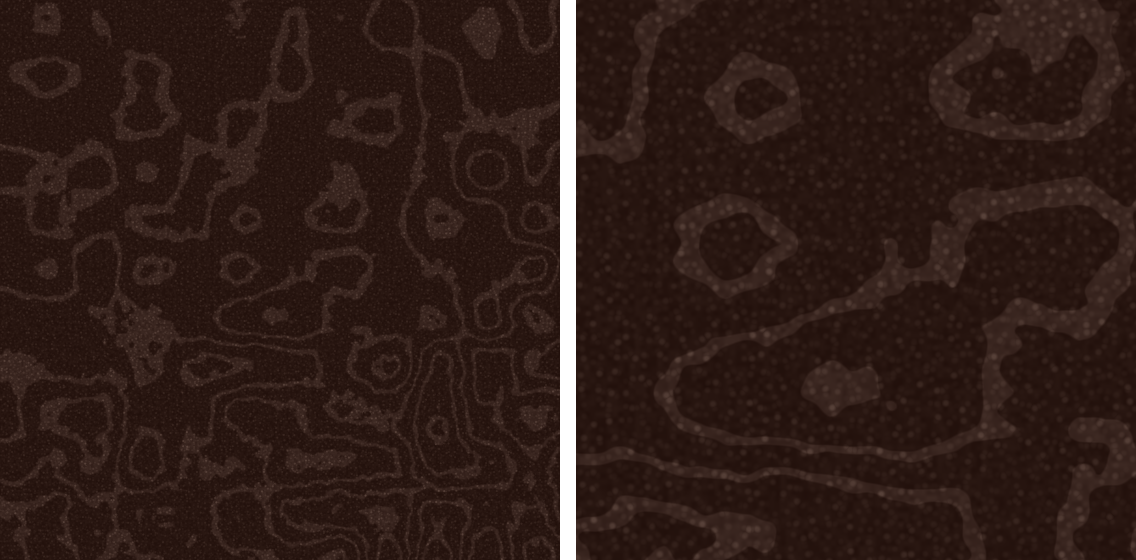
Left, the full canvas; right, a detail of the centre.
This pattern is drawn by a WebGL 2 fragment shader. Its source:

```glsl
#version 300 es
precision highp float;
// Dark brown leather-like ground with wandering contour bands and fine pale speckles.

uniform vec2 u_resolution;
out vec4 fragColor;

const vec3 GROUND = vec3(0.148, 0.078, 0.058);
const vec3 BAND = vec3(0.217, 0.140, 0.117);
const vec3 SPECKLE = vec3(0.120, 0.112, 0.104);
const vec3 GRAIN = vec3(0.050, 0.046, 0.042);

float hash(vec2 p) {
    return fract(sin(dot(p, vec2(127.1, 311.7))) * 43758.5453);
}

// Smooth value noise on a unit lattice.
float valueNoise(vec2 p) {
    vec2 cell = floor(p);
    vec2 f = fract(p);
    vec2 s = f * f * (3.0 - 2.0 * f);
    float low = mix(hash(cell), hash(cell + vec2(1.0, 0.0)), s.x);
    float high = mix(hash(cell + vec2(0.0, 1.0)), hash(cell + vec2(1.0)), s.x);
    return mix(low, high, s.y);
}

// Broad relief with a little roughness, centred on zero.
float relief(vec2 p, float scale, float roughness) {
    float broad = valueNoise(p * scale + 17.0) - 0.5;
    float medium = valueNoise(p * scale * 2.3 + 41.0) - 0.5;
    float fine = valueNoise(p * scale * 7.0 + 73.0) - 0.5;
    return broad + roughness * (medium + 0.6 * fine);
}

// Repeating contour lines; width is the share of one period.
float contour(float phase, float width, float softness) {
    float d = abs(fract(phase) - 0.5);
    return 1.0 - smoothstep(0.5 * width - softness, 0.5 * width + softness, d);
}

// Soft dots of random strength, scattered freely around a lattice.
float speckles(vec2 p, float count, float radius) {
    vec2 q = p * count;
    vec2 home = floor(q);
    float brightest = 0.0;
    for (int y = -1; y <= 1; y++) {
        for (int x = -1; x <= 1; x++) {
            vec2 cell = home + vec2(x, y);
            vec2 jitter = vec2(hash(cell + 3.1), hash(cell + 8.7));
            float d = length(q - cell - mix(vec2(0.1), vec2(0.9), jitter)) / count;
            float strength = mix(0.25, 1.0, hash(cell + 23.4));
            brightest = max(brightest, strength * (1.0 - smoothstep(0.2 * radius, radius, d)));
        }
    }
    return brightest;
}

void main() {
    vec2 uv = gl_FragCoord.xy / u_resolution;
    vec2 p = gl_FragCoord.xy / u_resolution.y;

    // Contours crowd together towards the lower right.
    float crowding = smoothstep(0.35, 1.6, (1.0 - uv.y) * 1.15 + uv.x * 0.55);
    float frequency = mix(1.8, 5.0, crowding);
    float phase = relief(p, 11.5, 0.13) * frequency + 0.28;
    float softness = clamp(fwidth(phase) * 1.1, 0.008, 0.12);
    float band = contour(phase, mix(0.21, 0.29, crowding), softness);

    // Fine grain and two sizes of speckle over everything.
    float grain = valueNoise(p * 300.0) - 0.5;
    float dots = max(speckles(p, 100.0, 0.0030), 0.5 * speckles(p + 5.3, 140.0, 0.0026));

    vec3 color = mix(GROUND, BAND, band);
    color += GRAIN * grain * mix(0.7, 1.0, band);
    color += SPECKLE * dots * mix(0.65, 1.0, band);
    fragColor = vec4(color, 1.0);
}
```
